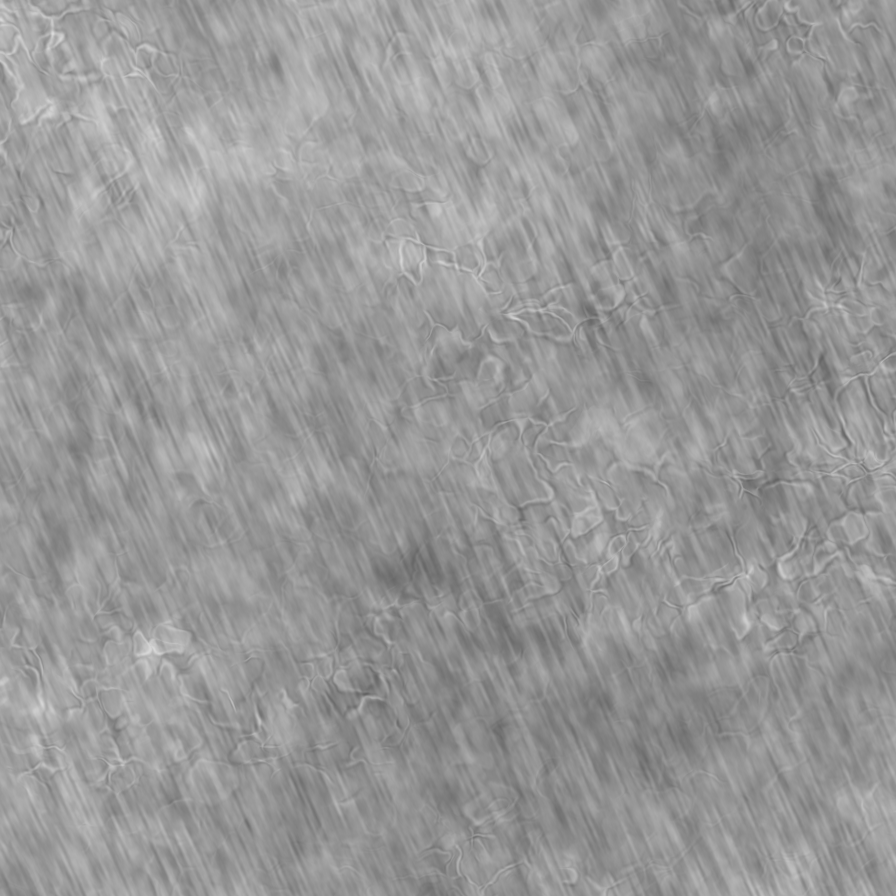
A WebGL 1 fragment shader for this texture:

```glsl
precision highp float;

uniform vec2 u_resolution;

const vec3 BASE_GREY = vec3(0.604);
const vec2 ACROSS = vec2(0.917, 0.40);
const vec2 ALONG = vec2(0.40, -0.917);

float hash(vec2 p) {
  vec3 q = fract(p.xyx * vec3(0.1031, 0.1030, 0.0973));
  q += dot(q, q.yzx + 33.33);
  return fract((q.x + q.y) * q.z);
}

float valueNoise(vec2 p) {
  vec2 cell = floor(p);
  vec2 f = fract(p);
  f = f * f * (3.0 - 2.0 * f);
  float low = mix(hash(cell), hash(cell + vec2(1.0, 0.0)), f.x);
  float high = mix(hash(cell + vec2(0.0, 1.0)), hash(cell + 1.0), f.x);
  return mix(low, high, f.y) - 0.5;
}

// Layered noise centred on zero
float cloud(vec2 p) {
  float sum = 0.0;
  float amplitude = 0.5;
  for (int i = 0; i < 4; i++) {
    sum += amplitude * valueNoise(p);
    p = mat2(1.6, 1.2, -1.2, 1.6) * p + 17.3;
    amplitude *= 0.5;
  }
  return sum;
}

// Distances to the nearest and second nearest scattered point
vec2 cellular(vec2 p) {
  vec2 cell = floor(p);
  vec2 nearest = vec2(8.0);
  for (int y = -1; y <= 1; y++) {
    for (int x = -1; x <= 1; x++) {
      vec2 id = cell + vec2(float(x), float(y));
      vec2 point = id + vec2(hash(id + 3.7), hash(id + 41.2));
      float d = length(p - point);
      nearest.y = min(nearest.y, max(nearest.x, d));
      nearest.x = min(nearest.x, d);
    }
  }
  return nearest;
}

// One column of brush marks, shifted so that its ends do not line up
float strand(float column, float y) {
  float shifted = y + 37.0 * hash(vec2(column, 5.0));
  float i = floor(shifted);
  float start = hash(vec2(column, i));
  float end = hash(vec2(column, i + 1.0));
  return mix(start, end, smoothstep(0.0, 1.0, shifted - i)) - 0.5;
}

float streaks(vec2 p) {
  float column = floor(p.x);
  float blend = smoothstep(0.0, 1.0, p.x - column);
  return mix(strand(column, p.y), strand(column + 1.0, p.y), blend);
}

// Light line with a dark companion
float crease(float d, float width) {
  float light = d / width;
  float dark = light - 2.0;
  return exp(-light * light) - 0.75 * exp(-dark * dark);
}

// Folded cell borders and broken rings
float wrinkles(vec2 p, float width) {
  vec2 d = cellular(p);
  float border = crease(d.y - d.x, width * 1.5);
  float ring = crease(d.x - 0.36, width);
  float ringShare = smoothstep(-0.08, 0.08, cloud(p * 0.6 + 9.0));
  return mix(border, ring, ringShare);
}

void main() {
  vec2 uv = gl_FragCoord.xy / min(u_resolution.x, u_resolution.y);

  // Broad patches and mottling
  float patches = cloud(uv * 3.2 + 4.3);
  float mottle = cloud(uv * vec2(36.0, 28.0) + 11.0);

  // Short slanted brush marks
  vec2 bent = uv + 0.006 * vec2(cloud(uv * 7.0), cloud(uv * 7.0 + 31.0));
  vec2 brush = vec2(dot(bent, ACROSS), dot(bent, ALONG));
  float fine = streaks(brush * vec2(270.0, 30.0));
  float coarse = streaks(brush * vec2(120.0, 22.0) + 60.0);
  float grain = cloud(brush * vec2(130.0, 55.0) + 15.0);
  float brushStrength = 1.0 + 1.5 * cloud(uv * 6.0 + 70.0);

  // Crumpled areas, strongest in clusters
  vec2 warp = vec2(cloud(uv * 16.0 + 2.0), cloud(uv * 16.0 + 53.0));
  vec2 folded = uv + 0.08 * warp;
  float crumple = smoothstep(-0.12, 0.17, cloud(uv * 5.0 + 23.0));
  float broken = smoothstep(-0.1, 0.12, cloud(uv * 23.0 + 90.0));
  float brokenSmall = smoothstep(-0.08, 0.12, cloud(uv * 31.0 + 44.0));
  float large = wrinkles(folded * 14.0, 0.04);
  float small = wrinkles(folded * 29.0 + 8.0, 0.075);
  float flakes = smoothstep(0.06, 0.26, cloud(folded * 40.0 + 6.0));

  float tone = 0.27 * patches + 0.17 * mottle + 0.11 * grain;
  tone += brushStrength * (0.1 * fine + 0.055 * coarse);
  tone += broken * (0.025 + 0.065 * crumple) * large;
  tone += brokenSmall * (0.02 + 0.06 * crumple) * small;
  tone += crumple * 0.06 * flakes;

  gl_FragColor = vec4(BASE_GREY + tone, 1.0);
}
```
